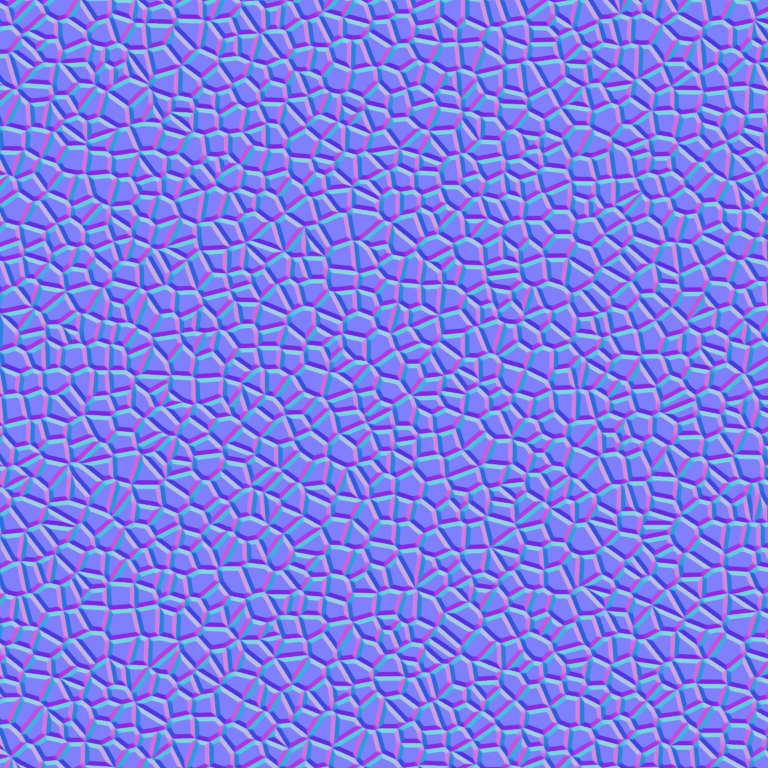
Write a WebGL 1 fragment shader that draws this texture map.

```glsl
precision highp float;

uniform vec2 u_resolution;

const float CELLS_ACROSS = 35.0;
const float BEVEL_WIDTH = 0.2;      // in cell units
const float BEVEL_SOFTNESS = 0.04;
const float GROOVE_SOFTNESS = 0.045;
const float BEVEL_TILT = 0.69;      // sine of the slope angle
const float CORNER_SHARPNESS = 40.0;

vec2 hash2(vec2 p) {
  vec2 q = vec2(dot(p, vec2(127.1, 311.7)), dot(p, vec2(269.5, 183.3)));
  return fract(sin(q) * 43758.5);
}

// Offset from p to the seed point of a grid cell
vec2 seedOffset(vec2 p, vec2 cell) {
  return cell + hash2(cell) - p;
}

// Grid cell whose seed lies nearest to p
vec2 nearestCell(vec2 p) {
  vec2 base = floor(p);
  vec2 best = base;
  float bestDist = 100.0;
  for (int y = -2; y <= 2; y++) {
    for (int x = -2; x <= 2; x++) {
      vec2 cell = base + vec2(float(x), float(y));
      vec2 offset = seedOffset(p, cell);
      float dist = dot(offset, offset);
      if (dist < bestDist) {
        bestDist = dist;
        best = cell;
      }
    }
  }
  return best;
}

// xy: outward direction blended at the corners, z: smooth distance to the border
vec3 cellBorder(vec2 p, float sharpness) {
  vec2 home = nearestCell(p);
  vec2 homeOffset = seedOffset(p, home);
  vec2 direction = vec2(0.0);
  float total = 0.0;
  for (int y = -2; y <= 2; y++) {
    for (int x = -2; x <= 2; x++) {
      vec2 offset = seedOffset(p, home + vec2(float(x), float(y)));
      vec2 across = offset - homeOffset;
      float span = length(across);
      if (span > 0.001) {
        vec2 outward = across / span;
        float dist = dot(0.5 * (homeOffset + offset), outward);
        float weight = exp(-sharpness * dist);
        direction += outward * weight;
        total += weight;
      }
    }
  }
  return vec3(direction / total, -log(total) / sharpness);
}

// Normal of a flat-topped stone with a straight bevel down to the groove
vec3 stoneNormal(vec3 border, float width, float tilt) {
  float bevel = 1.0 - smoothstep(width - BEVEL_SOFTNESS, width + BEVEL_SOFTNESS, border.z);
  float groove = smoothstep(-0.5 * GROOVE_SOFTNESS, GROOVE_SOFTNESS, border.z);
  vec2 slope = border.xy * tilt * bevel;
  float up = sqrt(1.0 - dot(slope, slope));
  return vec3(slope * groove, up);
}

void main() {
  vec2 uv = gl_FragCoord.xy / u_resolution;
  vec3 border = cellBorder(uv * CELLS_ACROSS, CORNER_SHARPNESS);
  vec3 normal = stoneNormal(border, BEVEL_WIDTH, BEVEL_TILT);
  gl_FragColor = vec4(normal * 0.5 + 0.5, 1.0);
}
```
